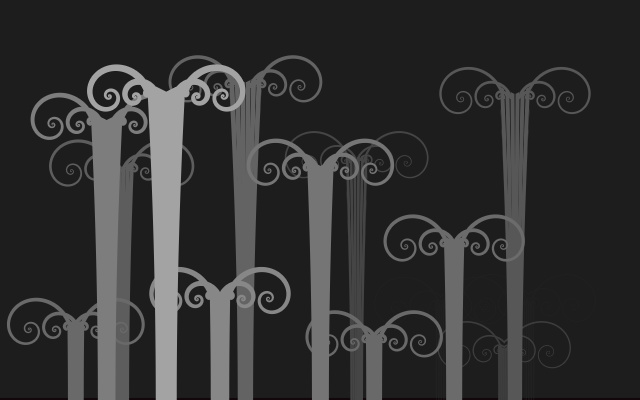
A WebGL 2 fragment shader for this background:

```glsl
#version 300 es
precision highp float;
// A grove of grey columns crowned with mirrored spiral scrolls, fading into the dark.

#define VIEW 480.0          // canvas height in scene units
#define BACKDROP 0.115      // grey of the empty distance
#define STROKE 15.0         // stroke width gained per unit of brightness
#define TIGHTNESS 0.227     // logarithmic decay of the scrolls per radian
#define FLARE 0.000072      // widening of the trunks with height
#define NOTCH 0.5           // slope of the V cut in the trunk top
#define COLUMNS 14

uniform vec2 u_resolution;
out vec4 fragColor;

const float PI = 3.14159265;

// Each column: centre x, notch height, brightness; ordered from far to near.
const vec3 columns[COLUMNS] = vec3[COLUMNS](
    vec3(529, 115, 0.15), vec3(635, 118, 0.15), vec3(605, 62, 0.24),
    vec3(428, 290, 0.27), vec3(618, 367, 0.34), vec3(146, 280, 0.365),
    vec3(294.5, 381, 0.39), vec3(91, 90, 0.41), vec3(449, 75, 0.41),
    vec3(545, 190, 0.42), vec3(384.5, 281, 0.46), vec3(128, 336, 0.49),
    vec3(264, 127, 0.53), vec3(199.5, 370, 0.64));

// Scrolls of one side: offset from the trunk edge, starting radius.
const vec3 scrolls[3] = vec3[3](
    vec3(46, -5.3, 52.9), vec3(15, -6, 30.7), vec3(0, -3, 11));

float coverage(float dist, float pixel) {
    return clamp(0.5 - dist / pixel, 0.0, 1.0);
}

// Signed distance to a tapering spiral that winds clockwise for three turns.
float spiral(vec2 q, float startRadius, float width) {
    float r = length(q);
    float angle = PI - atan(q.y, q.x);
    float dist = 1e3;
    for (int turn = 0; turn < 3; turn++) {
        float decay = exp(-TIGHTNESS * (angle + 2.0 * PI * float(turn)));
        float outer = startRadius * decay;
        float halfWidth = 0.5 * width * sqrt(decay);
        dist = min(dist, abs(r - outer + halfWidth) - halfWidth);
    }
    return dist;
}

float trunkHalfWidth(float y, float stroke) {
    return 5.5 + 0.9 * stroke + FLARE * y * y;
}

// Six stems that merge into a solid trunk where they crowd together.
float trunk(vec2 q, float height, float stroke) {
    float halfWidth = trunkHalfWidth(q.y, stroke);
    float outline = max(q.x - halfWidth, q.y - height - NOTCH * q.x);
    float spacing = halfWidth / 3.0;
    float stem = abs(fract(q.x / spacing) - 0.5) * spacing - 0.7 * stroke;
    return max(outline, stem);
}

float columnMask(vec2 p, vec3 column, float pixel) {
    float height = column.y;
    float stroke = STROKE * (column.z - BACKDROP);
    vec2 q = vec2(abs(p.x - column.x), p.y);

    float mask = coverage(trunk(q, height, stroke), pixel)
               * min(1.0, 1.4 * stroke / pixel);

    vec2 shoulder = vec2(trunkHalfWidth(height, stroke), height);
    for (int i = 0; i < 3; i++) {
        vec3 scroll = scrolls[i];
        float dist = spiral(q - shoulder - scroll.xy, scroll.z, 1.2 * stroke);
        mask = max(mask, coverage(dist, pixel) * min(1.0, stroke / pixel));
    }
    return mask;
}

void main() {
    float pixel = VIEW / u_resolution.y;
    vec2 p = gl_FragCoord.xy * pixel;

    // Backdrop with a thin dark ground line
    vec3 ground = vec3(0.07, 0.03, 0.045);
    vec3 color = mix(vec3(BACKDROP), ground, coverage(p.y - 2.5, pixel));

    // Columns, nearer ones covering those behind
    for (int i = 0; i < COLUMNS; i++) {
        color = mix(color, vec3(columns[i].z), columnMask(p, columns[i], pixel));
    }
    fragColor = vec4(color, 1.0);
}
```
